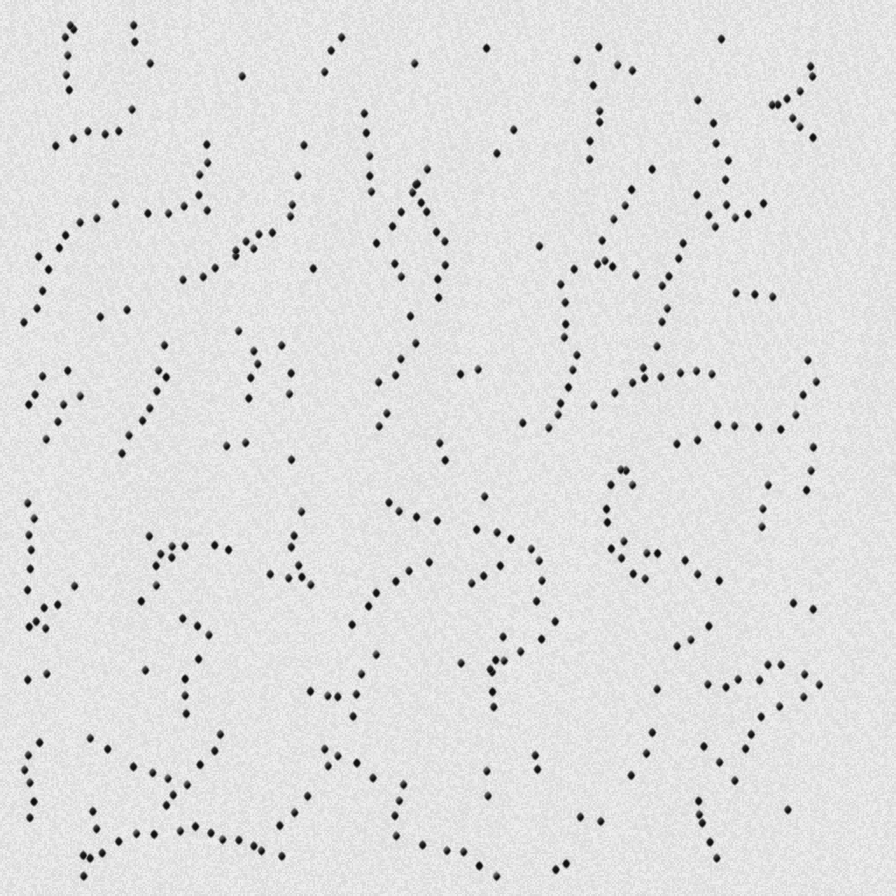
Reproduce this texture procedurally as a WebGL 1 fragment shader.

```glsl
precision highp float;
// Small dark seeds strung in short, loose chains over pale, finely grained paper.
// Each grid cell owns one chain bent along a parabola; chains fold back at the
// borders of the field, and a hash per grain cell gives the paper its noise.
uniform vec2 u_resolution;

const vec2 FIELD_MIN = vec2(0.025, 0.022);
const vec2 FIELD_MAX = vec2(0.916, 0.978);
const vec2 CHAIN_GRID = vec2(10.0, 11.0);
const float CHAIN_SCATTER = 0.85;
const int MAX_SEEDS = 6;
const float MIN_SEEDS = 1.2;
const float STEP_MIN = 0.017;
const float STEP_MAX = 0.024;
const float MAX_BEND = 15.0;
const float SEED_JITTER = 0.0055;
const vec2 SEED_RADIUS = vec2(0.0040, 0.0048);
const float SEED_POINTEDNESS = 0.32;
const float EDGE_SOFTNESS = 0.42;
const float INK_DARK = 0.06;
const float INK_SHEEN = 0.32;
const float PAPER = 0.896;
const float GRAIN_CELLS = 512.0;
const float GRAIN_CONTRAST = 0.088;

float hash(vec2 p) {
  return fract(sin(dot(p, vec2(12.9898, 78.233))) * 43758.5453);
}

vec2 hash2(vec2 p) {
  return vec2(hash(p), hash(p + vec2(37.2, 91.4)));
}

// Mirror a point back inside the field.
vec2 foldIntoField(vec2 p) {
  p = FIELD_MIN + abs(p - FIELD_MIN);
  return FIELD_MAX - abs(FIELD_MAX - p);
}

// Grey of one seed laid over the paper: soft, slightly pointed oval.
float drawSeed(float paper, vec2 offset, float sheen, float pixel) {
  vec2 q = offset / SEED_RADIUS;
  float d = mix(length(q), abs(q.x) + abs(q.y), SEED_POINTEDNESS);
  float soft = max(EDGE_SOFTNESS, 0.7 * pixel / SEED_RADIUS.x);
  float cover = 1.0 - smoothstep(1.0 - soft, 1.0 + soft, d);
  float light = smoothstep(-0.5, 0.7, q.y - 0.6 * q.x);
  float ink = INK_DARK + INK_SHEEN * sheen * light;
  return mix(paper, ink, cover);
}

// Darkest seed of the chain that belongs to one cell.
float drawChain(float paper, vec2 p, vec2 cell, float pixel) {
  vec2 cellSize = (FIELD_MAX - FIELD_MIN) / CHAIN_GRID;
  vec2 scatter = CHAIN_SCATTER * (hash2(cell + 3.7) - 0.5);
  vec2 middle = FIELD_MIN + (cell + 0.5 + scatter) * cellSize;
  float angle = 6.2832 * hash(cell + 11.3);
  vec2 along = vec2(cos(angle), sin(angle));
  vec2 across = vec2(-along.y, along.x);
  float bend = MAX_BEND * (2.0 * hash(cell + 23.9) - 1.0);
  float spacing = mix(STEP_MIN, STEP_MAX, hash(cell + 31.1));
  float count = floor(mix(MIN_SEEDS, float(MAX_SEEDS) + 0.99, hash(cell + 47.5)));
  float shade = paper;
  for (int i = 0; i < MAX_SEEDS; i++) {
    float k = float(i);
    if (k >= count) break;
    float s = (k - 0.5 * (count - 1.0)) * spacing;
    vec2 seedId = cell * 7.3 + k * 1.7 + 61.0;
    vec2 center = middle + along * s + across * 0.5 * bend * s * s;
    center += SEED_JITTER * (2.0 * hash2(seedId) - 1.0);
    center = foldIntoField(center);
    shade = min(shade, drawSeed(paper, p - center, hash(seedId + 5.9), pixel));
  }
  return shade;
}

void main() {
  float pixel = 1.0 / min(u_resolution.x, u_resolution.y);
  vec2 p = gl_FragCoord.xy * pixel;

  // Paper grain
  vec2 grainCell = floor(p * GRAIN_CELLS);
  float paper = PAPER + GRAIN_CONTRAST * (hash(grainCell + 0.5) - 0.5);

  // Chains of this cell and its neighbours
  vec2 home = floor((p - FIELD_MIN) / (FIELD_MAX - FIELD_MIN) * CHAIN_GRID);
  float shade = paper;
  for (int y = -1; y <= 1; y++) {
    for (int x = -1; x <= 1; x++) {
      vec2 cell = home + vec2(float(x), float(y));
      bool inside = all(greaterThanEqual(cell, vec2(0.0)))
                 && all(lessThan(cell, CHAIN_GRID));
      if (inside) shade = min(shade, drawChain(paper, p, cell, pixel));
    }
  }
  gl_FragColor = vec4(vec3(shade), 1.0);
}
```
